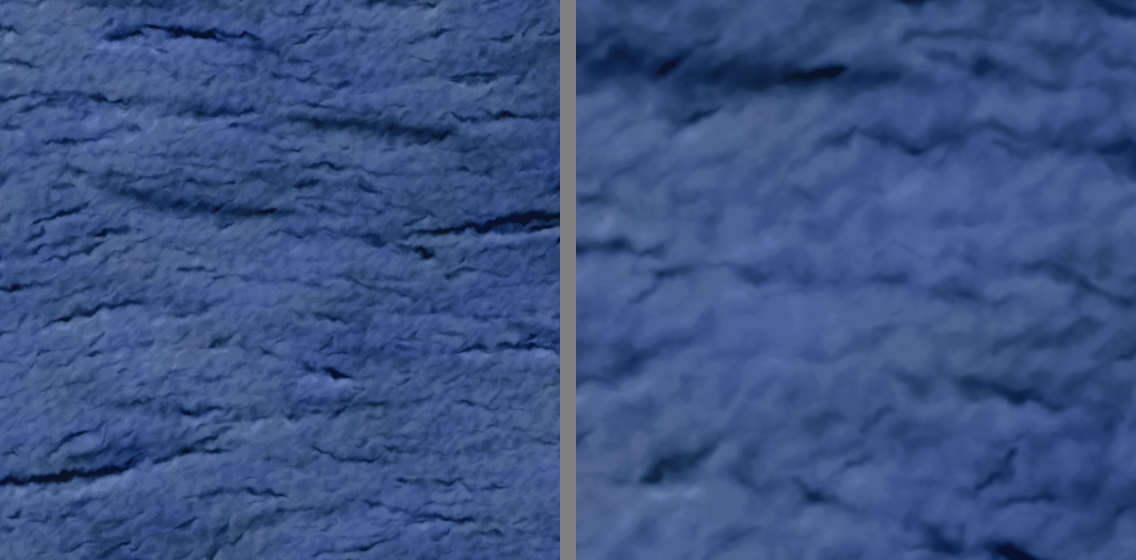
Left, the full canvas; right, a detail of the centre.
A WebGL 2 fragment shader for this texture:

```glsl
#version 300 es
precision highp float;
// Blue wrinkled hide: dark ragged creases over a finely embossed, softly lit surface.

uniform vec2 u_resolution;
out vec4 fragColor;

float hash(vec2 p) {
    vec3 q = fract(p.xyx * vec3(0.1031, 0.1030, 0.0973));
    q += dot(q, q.yzx + 33.33);
    return fract((q.x + q.y) * q.z);
}

vec2 hash2(vec2 p) {
    return vec2(hash(p + 11.3), hash(p + 47.9));
}

// Coordinates of p along and across a direction
vec2 alignTo(vec2 p, float angle) {
    vec2 dir = vec2(cos(angle), sin(angle));
    return vec2(dot(p, dir), dot(p, vec2(-dir.y, dir.x)));
}

float valueNoise(vec2 p) {
    vec2 i = floor(p), f = fract(p);
    f = f * f * (3.0 - 2.0 * f);
    return mix(mix(hash(i), hash(i + vec2(1, 0)), f.x),
               mix(hash(i + vec2(0, 1)), hash(i + vec2(1, 1)), f.x), f.y);
}

float fbm(vec2 p) {
    float sum = 0.0, amp = 0.55;
    for (int i = 0; i < 3; i++) {
        sum += amp * valueNoise(p);
        p = alignTo(p, 0.6) * 2.03 + 17.0;
        amp *= 0.5;
    }
    return sum;
}

// Distance to the nearest scattered point
float cellular(vec2 p) {
    vec2 cell = floor(p);
    float nearest = 4.0;
    for (int y = -1; y <= 1; y++)
        for (int x = -1; x <= 1; x++) {
            vec2 c = cell + vec2(x, y);
            vec2 d = c + hash2(c) - p;
            nearest = min(nearest, dot(d, d));
        }
    return sqrt(nearest);
}

// Slope of a cellular surface stretched along an angle, lit from above
float emboss(vec2 p, float angle, vec2 frequency) {
    vec2 q = alignTo(p, angle) * frequency;
    vec2 e = vec2(-0.1, 0.22);
    return cellular(q + e) - cellular(q - e);
}

// Tapered, bent groove: negative in the groove, positive on its lower lip
float groove(vec2 d, float angle, float halfLength, float width, float bend) {
    d = alignTo(d, angle);
    float x = d.x / halfLength;
    float taper = max(1.0 - x * x, 0.0);
    float w = width * (0.4 + 0.6 * taper);
    float y = (d.y + bend * halfLength * x * x) / w;
    float lip = (y + 2.4) * 0.75;
    return (0.36 * exp(-0.5 * lip * lip) - exp(-y * y)) * smoothstep(0.0, 0.6, taper);
}

// One groove per grid cell, with random place, size, turn and depth
float scatterGrooves(vec2 p, vec2 cellSize, float maxLength, float width,
                     float tilt, float spread, float seed) {
    vec2 cell = floor(p / cellSize);
    float sum = 0.0;
    for (int y = -1; y <= 1; y++)
        for (int x = -1; x <= 1; x++) {
            vec2 c = cell + vec2(x, y);
            vec2 place = hash2(c + seed), shape = hash2(c + seed + 71.0);
            vec2 centre = (c + 0.1 + 0.8 * place) * cellSize;
            float flow = 0.2 * sin(4.0 * centre.x + 3.0 * centre.y + 0.4);
            float angle = tilt + flow + spread * (shape.x - 0.5);
            float depth = 0.2 + 0.8 * shape.y * shape.y;
            sum += depth * groove(p - centre, angle, maxLength * mix(0.5, 1.0, place.x),
                                  width * mix(0.65, 1.15, shape.y), 0.3 * (place.y - 0.5));
        }
    return sum;
}

// Two long cracks running in from opposite sides
float longCracks(vec2 p) {
    float sum = 0.0;
    for (int i = 0; i < 2; i++) {
        float side = float(i);
        vec2 centre = vec2(0.06 + 0.9 * side, 0.15 + 0.465 * side);
        sum += groove(p - centre, 0.07 + 0.05 * side, 0.23 + 0.05 * side, 0.010, 0.02);
    }
    return sum;
}

vec3 hideColor(float tone) {
    vec3 c = mix(vec3(0.03, 0.07, 0.17), vec3(0.06, 0.15, 0.31), smoothstep(0.0, 0.2, tone));
    c = mix(c, vec3(0.16, 0.26, 0.44), smoothstep(0.18, 0.46, tone));
    c = mix(c, vec3(0.235, 0.33, 0.53), smoothstep(0.42, 0.6, tone));
    c = mix(c, vec3(0.30, 0.39, 0.58), smoothstep(0.58, 0.75, tone));
    return mix(c, vec3(0.39, 0.49, 0.69), smoothstep(0.75, 1.05, tone));
}

void main() {
    vec2 p = gl_FragCoord.xy / u_resolution;

    // Ragged edges for every groove
    vec2 ragged = p + 0.018 * (vec2(fbm(p * 45.0), fbm(p * 50.0 + 9.0)) - 0.48);
    ragged.y += 0.006 * sin(9.0 * p.x + 2.0 * sin(5.0 * p.y));

    // Broad light, fine relief and grain
    float patches = fbm(p * vec2(3.0, 6.0) + 5.0);
    float streaks = fbm(alignTo(ragged, 0.08) * vec2(6.0, 22.0) + 40.0);
    float tone = 0.625 + 0.34 * (patches - 0.48) + 0.26 * (streaks - 0.48);
    tone += 0.19 * emboss(ragged, 0.6, vec2(34.0, 64.0)) * (0.5 + patches);
    tone += 0.15 * emboss(ragged, 0.1, vec2(14.0, 38.0));
    tone += 0.24 * (fbm(p * 80.0) - 0.48);

    // Soft folds, wrinkles, short nicks and cracks
    float broken = 0.25 + 1.3 * valueNoise(p * vec2(42.0, 30.0));
    tone += 0.36 * scatterGrooves(ragged, vec2(0.45, 0.12), 0.24, 0.015, 0.03, 0.25, 3.0);
    tone += 0.55 * broken * scatterGrooves(ragged, vec2(0.26, 0.065), 0.14, 0.0065, 0.04, 0.3, 23.0);
    tone += 0.45 * broken * scatterGrooves(ragged, vec2(0.16, 0.06), 0.075, 0.0055, 0.12, 0.5, 91.0);
    tone += 0.32 * broken * scatterGrooves(ragged, vec2(0.07, 0.04), 0.03, 0.0045, 0.4, 0.8, 57.0);
    tone += 0.66 * longCracks(ragged);

    // Patches drift between a grayer and a purer blue
    float purity = fbm(p * vec2(9.0, 13.0) + 31.0) - 0.48;
    vec3 color = hideColor(tone) + vec3(-0.02, -0.01, 0.09) * purity;
    fragColor = vec4(color, 1.0);
}
```
